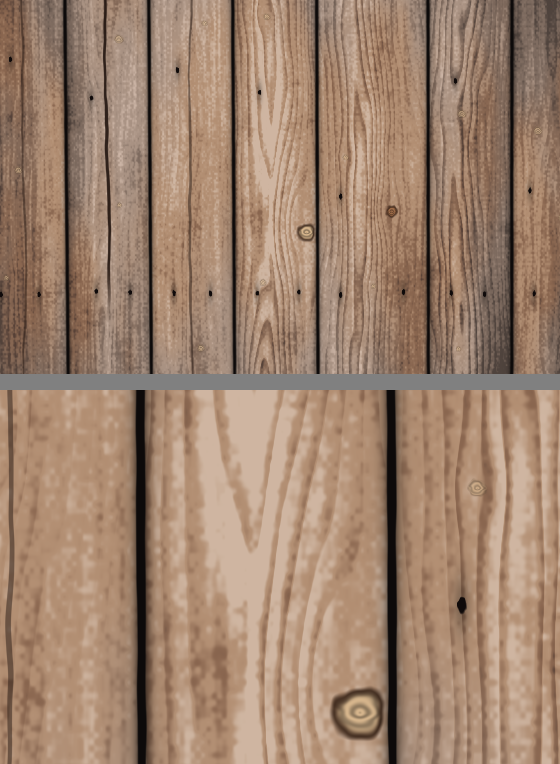
Top: the whole. Bottom: its middle third, enlarged.
A WebGL 1 fragment shader for this texture:

```glsl
precision highp float;
// Weathered wall of seven upright planks parted by narrow black gaps.
// Grain is the contour lines of a stretched noise field, bent around knots;
// tone runs through a wood ramp, then cracks, nail holes and gaps go on top.
uniform vec2 u_resolution;

float hash(vec2 p) {
  return fract(sin(dot(p, vec2(127.1, 311.7))) * 43758.5453);
}

float noise(vec2 p) {
  vec2 i = floor(p), f = fract(p);
  f = f * f * (3.0 - 2.0 * f);
  return mix(mix(hash(i), hash(i + vec2(1.0, 0.0)), f.x),
             mix(hash(i + vec2(0.0, 1.0)), hash(i + vec2(1.0)), f.x), f.y);
}

float fbm(vec2 p) {
  float sum = 0.0, amp = 0.5;
  for (int i = 0; i < 4; i++) {
    sum += amp * noise(p);
    p = p * 2.03 + 7.1;
    amp *= 0.5;
  }
  return sum / 0.9375;
}

// Right edge of a plank; the fifth plank is wider
float plankEdge(float id) {
  return 0.178 + 0.224 * id + 0.073 * step(3.5, id);
}

vec3 woodRamp(float t) {
  vec3 c = mix(vec3(0.34, 0.25, 0.21), vec3(0.54, 0.40, 0.31), smoothstep(0.0, 0.35, t));
  c = mix(c, vec3(0.70, 0.56, 0.45), smoothstep(0.33, 0.66, t));
  return mix(c, vec3(0.81, 0.71, 0.63), smoothstep(0.66, 1.0, t));
}

// Centre and radius: two small knots per plank, then two prominent ones
vec3 knotAt(float k, float id, float left, float width) {
  if (k > 2.5) return vec3(1.049, 0.434, 0.015);
  if (k > 1.5) return vec3(0.821, 0.379, 0.023);
  return vec3(left + width * (0.25 + 0.5 * hash(vec2(id, k + 3.0))),
              0.5 * (k + hash(vec2(k + 1.0, id + 9.0))),
              0.006 + 0.006 * hash(vec2(id + 5.0, k)));
}

vec3 paintKnot(vec3 col, vec2 d, float k, float soft) {
  float r = length(d) * (0.85 + 0.3 * noise(d * 2.0 + k));
  float rings = 0.5 + 0.5 * sin(r * 13.0 + 5.0 * noise(d * vec2(1.0, 3.0)));
  vec3 heart = k > 2.5 ? vec3(0.62, 0.42, 0.28) : vec3(0.84, 0.71, 0.55);
  heart *= 0.68 + 0.32 * rings;
  float rim = smoothstep(0.6, 0.92, r) * (k > 1.5 ? 0.85 : 0.4);
  heart = mix(heart, vec3(0.20, 0.12, 0.08), rim);
  float cover = 1.0 - smoothstep(1.0 - soft, 1.0 + soft, r);
  return mix(col, heart, cover * (k > 1.5 ? 1.0 : 0.6));
}

void main() {
  // Canvas space: 1.5 wide, 1 high, with the gaps leaning slightly
  vec2 p = gl_FragCoord.xy / u_resolution * vec2(1.5, 1.0);
  float px = 1.0 / u_resolution.y;
  vec2 v = (p - vec2(0.75, 0.5)) / vec2(0.75, 0.5);
  p.x -= 0.010 * (0.5 - p.y) * (1.0 - p.x / 1.3);

  // Plank lookup
  float id = 0.0;
  for (int i = 0; i < 6; i++) id += step(plankEdge(float(i)), p.x);
  float left = plankEdge(id - 1.0), right = plankEdge(id);
  float width = right - left;
  vec2 seed = vec2(id * 17.3, id * 5.7);

  // Grain lines swell outwards around knots
  vec2 g = p;
  for (int i = 0; i < 4; i++) {
    vec3 knot = knotAt(float(i), id, left, width);
    vec2 d = (p - knot.xy) / knot.z;
    g.x -= 0.75 * (p.x - knot.x) * exp(-dot(d * d, vec2(0.16, 0.045)));
  }
  float heartLine = left + width * (0.32 + 0.14 * hash(seed)) + 0.03 * (noise(vec2(p.y * 3.0, id)) - 0.5);
  float off = g.x - heartLine;
  float field = 62.0 * sqrt(off * off + 0.0003) + 3.2 * noise(vec2(g.x * 14.0, g.y * 2.2) + seed)
              + 0.8 * noise(vec2(g.x * 40.0, g.y * 9.0) + seed);
  float ring = fract(field);
  float line = smoothstep(0.35, 0.85, ring) * (1.0 - smoothstep(0.86, 1.0, ring));
  float figured = mix(0.3, 1.0, step(2.5, id) * step(id, 5.5));
  line *= figured * (0.25 + 0.75 * exp(-off * off / 0.005));

  // Tone: broad wear, fine fibres, pitted surface, darker outer planks
  float wear = fbm(vec2(g.x * 10.0, g.y * 1.6) + seed);
  float fibre = noise(vec2(g.x * 150.0, g.y * 4.0) + seed);
  float pits = noise(p * vec2(210.0, 170.0));
  float tone = 0.80 + 0.75 * (wear - 0.5) + 0.26 * (fibre - 0.5) + 0.24 * (pits - 0.5)
             + 0.14 * (hash(seed + 2.0) - 0.5) - 0.42 * v.x * v.x - 0.13 * v.y * v.y;
  tone += 0.22 * exp(-off * off / 0.002) * figured - 0.48 * line;
  float stain = smoothstep(0.56, 0.76, fbm(p * vec2(14.0, 9.0) + seed));
  tone -= 0.22 * stain * noise(p * vec2(70.0, 130.0));
  vec3 col = woodRamp(tone);

  // Silvery weathering, mostly at the top and bottom
  float grey = smoothstep(0.35, 0.8, fbm(vec2(p.x * 8.0, p.y * 2.0) + seed + 40.0) + 0.22 * v.y * v.y);
  col = mix(col, dot(col, vec3(0.3, 0.59, 0.11)) * vec3(1.10, 0.98, 0.91), 0.75 * grey);

  for (int i = 0; i < 4; i++) {
    vec3 knot = knotAt(float(i), id, left, width);
    col = paintKnot(col, (p - knot.xy) / knot.z, float(i), 0.08 + px / knot.z);
  }

  // Long drying cracks in the first three planks, deepest in the second
  float crackX = left + width * 0.49 + 0.018 * (fbm(vec2(p.y * 5.0, id + 3.0)) - 0.5);
  float crackW = 0.0018 * noise(vec2(p.y * 9.0, id)) + (id == 1.0 ? 0.0009 : 0.0002);
  float crack = 1.0 - smoothstep(crackW, crackW + 1.5 * px, abs(p.x - crackX));
  crack *= step(id, 2.5) * (id == 1.0 ? smoothstep(0.12, 0.3, p.y) : 0.55);
  col = mix(col, vec3(0.13, 0.08, 0.06), 0.9 * crack);

  // A row of two nail holes per plank and one stray hole higher up
  for (int i = 0; i < 3; i++) {
    float k = float(i), jitter = hash(vec2(id + 2.0, k + 21.0));
    vec2 hole = vec2(left + width * (0.2 + 0.45 * mod(k, 2.0) + 0.15 * jitter), 0.211 + 0.01 * jitter);
    if (i == 2) hole.y = 0.45 + 0.4 * jitter;
    vec2 d = (p - hole) / vec2(0.0042, 0.0068);
    col *= 1.0 - 0.3 * exp(-dot(d * d, vec2(0.3, 0.06)));
    float r = length(d) + 0.5 * (noise(d * 1.5 + seed) - 0.5);
    col = mix(col, vec3(0.06, 0.04, 0.04), 1.0 - smoothstep(0.75, 1.0 + 120.0 * px, r));
  }

  // Shaded plank edges and black gaps
  float gap = min(p.x - left, right - p.x);
  col *= 1.0 - 0.45 * exp(-max(gap - 0.004, 0.0) / 0.005);
  float gapW = 0.0038 + 0.001 * (noise(vec2(p.y * 30.0, id)) - 0.5);
  col = mix(vec3(0.05, 0.04, 0.04), col, smoothstep(gapW - px, gapW + px, gap));
  gl_FragColor = vec4(col, 1.0);
}
```
